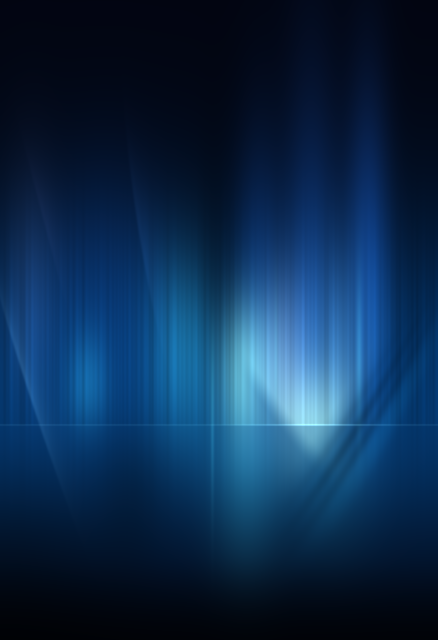
This background is drawn by a Shadertoy shader. Its source:

```glsl
float hash(float n) {
    return fract(sin(n * 127.1) * 43758.55);
}

// One-dimensional gradient noise, about -0.5 to 0.5
float gradientNoise(float x) {
    float cell = floor(x), f = x - cell;
    float a = (hash(cell) * 2.0 - 1.0) * f;
    float b = (hash(cell + 1.0) * 2.0 - 1.0) * (f - 1.0);
    return mix(a, b, f * f * f * (f * (f * 6.0 - 15.0) + 10.0));
}

float bell(float x, float width) {
    return exp(-x * x / (width * width));
}

// Soft column of light with separate reach above and below its centre
float beam(vec2 p, vec2 centre, float width, float above, float below) {
    vec2 d = p - centre;
    return bell(d.x, width) * bell(d.y, d.y > 0.0 ? above : below);
}

// Thin bright rim at d = 0 with a veil trailing to the right
float rim(float d, float veil) {
    return bell(d, 0.004) * 0.3 + smoothstep(-0.006, 0.006, d) * exp(-max(d, 0.0) / veil);
}

// Vertical streaks summed over several frequencies
float streaks(float x) {
    float sum = 0.0, frequency = 24.0;
    for (int i = 0; i < 4; i++) {
        sum += gradientNoise(x * frequency + float(i) * 17.3);
        frequency *= 1.8;
    }
    return sum;
}

void mainImage(out vec4 fragColor, in vec2 fragCoord) {
    vec2 uv = fragCoord / iResolution.xy;
    float horizon = 0.336;
    float aboveHorizon = smoothstep(-0.002, 0.002, uv.y - horizon);

    // Night gradient with a blue band around the horizon
    float h = uv.y - 0.36;
    vec3 col = vec3(0.006, 0.018, 0.065);
    col += vec3(0.008, 0.19, 0.35) * bell(h, h > 0.0 ? 0.29 : 0.225);

    // Tall blue beams
    vec3 blue = vec3(0.05, 0.18, 0.39);
    col += blue * 0.75 * beam(uv, vec2(0.84, 0.60), 0.050, 0.28, 0.22);
    col += blue * 0.60 * beam(uv, vec2(0.71, 0.56), 0.065, 0.34, 0.20);
    col += blue * 0.50 * beam(uv, vec2(0.59, 0.54), 0.050, 0.25, 0.20);
    col += blue * 0.35 * beam(uv, vec2(0.24, 0.55), 0.140, 0.20, 0.20);
    col += vec3(0.07, 0.09, 0.14) * beam(uv, vec2(0.07, 0.52), 0.060, 0.21, 0.13);

    // Teal beams, on the left and below the horizon
    vec3 teal = vec3(0.09, 0.28, 0.29);
    col += teal * 0.85 * beam(uv, vec2(0.42, 0.45), 0.080, 0.15, 0.15);
    col += teal * 0.60 * beam(uv, vec2(0.20, 0.40), 0.045, 0.08, 0.07);
    col += teal * 0.60 * beam(uv, vec2(0.56, 0.26), 0.080, 0.10, 0.16);
    col += teal * 0.40 * beam(uv, vec2(0.74, 0.26), 0.110, 0.10, 0.13);

    // Bright core bounded below by two curved edges meeting in a V
    float x = uv.x - 0.73;
    float leftEdge = uv.y - (0.277 - 0.75 * x + 0.9 * x * x);
    float rightEdge = uv.y - (0.277 + x + 0.7 * x * x);
    float leftCut = mix(0.55, 1.0, smoothstep(-0.025, 0.025, leftEdge));
    leftCut = mix(1.0, leftCut, smoothstep(0.53, 0.62, uv.x));
    float rightCut = mix(0.3, 1.0, smoothstep(-0.04, 0.06, rightEdge));
    vec3 core = vec3(0.36, 0.47, 0.33) * beam(uv, vec2(0.565, 0.42), 0.060, 0.11, 0.12);
    core += vec3(0.45, 0.46, 0.29) * beam(uv, vec2(0.71, 0.33), 0.100, 0.09, 0.09);
    core += vec3(0.24, 0.22, 0.22) * beam(uv, vec2(0.65, 0.44), 0.055, 0.13, 0.12);
    core += vec3(0.15, 0.18, 0.18) * beam(uv, vec2(0.77, 0.44), 0.085, 0.15, 0.12);
    col += core * leftCut * rightCut * mix(0.72, 1.0, aboveHorizon);

    // Dark gaps between the beams
    col *= 1.0 - 0.20 * beam(uv, vec2(0.49, 0.58), 0.040, 0.25, 0.13);
    col *= 1.0 - 0.20 * beam(uv, vec2(0.30, 0.24), 0.080, 0.10, 0.12);

    // Diagonal folds running beneath the right edge
    float folds = bell(rightEdge + 0.045, 0.05) * smoothstep(0.58, 0.78, uv.x);
    folds *= bell(uv.y - 0.32, 0.14);
    col *= 1.0 - folds * (0.14 + 0.08 * cos((rightEdge + 0.035) * 150.0));
    col += vec3(0.01, 0.06, 0.08) * bell(rightEdge + 0.11, 0.03) * bell(uv.y - 0.32, 0.13);

    // Fine vertical streaks
    float streakReach = bell(uv.y - 0.45, 0.18) * mix(0.4, 1.0, aboveHorizon);
    col *= 1.0 + 0.19 * streaks(uv.x) * streakReach;
    vec3 glint = vec3(0.08, 0.20, 0.20);
    col += glint * 0.6 * beam(uv, vec2(0.485, 0.36), 0.004, 0.12, 0.14);
    col += glint * 0.8 * beam(uv, vec2(0.82, 0.44), 0.006, 0.12, 0.10);
    col += glint * 0.5 * beam(uv, vec2(0.63, 0.44), 0.004, 0.11, 0.08);

    // Curved veils on the left
    float y = uv.y - 0.34;
    float lowArc = uv.x - (0.09 - 0.49 * y + 0.18 * y * y);
    col += vec3(0.09, 0.12, 0.13) * rim(lowArc, 0.025) * bell(uv.y - 0.40, 0.13);
    y = uv.y - 0.66;
    float highArc = uv.x - (0.314 - 0.22 * y + 0.3 * y * y);
    col += vec3(0.03, 0.05, 0.08) * rim(highArc, 0.035) * bell(uv.y - 0.62, 0.13);
    float farArc = uv.x - (0.10 - 0.38 * y);
    col += vec3(0.025, 0.022, 0.035) * rim(farArc, 0.03) * bell(uv.y - 0.65, 0.10);

    // Thin horizon line, brightest under the core
    float line = bell(uv.y - horizon, 0.0014);
    col += vec3(0.18, 0.25, 0.24) * line * (0.25 + 0.7 * bell(uv.x - 0.72, 0.13));

    // Fade to black at the bottom and in the outer corners
    col *= mix(0.3, 1.0, smoothstep(-0.02, 0.14, uv.y));
    col *= 1.0 - 0.35 * smoothstep(0.42, 0.0, uv.x) * smoothstep(0.35, 0.05, uv.y);
    fragColor = vec4(clamp(col, 0.0, 1.0), 1.0);
}
```
